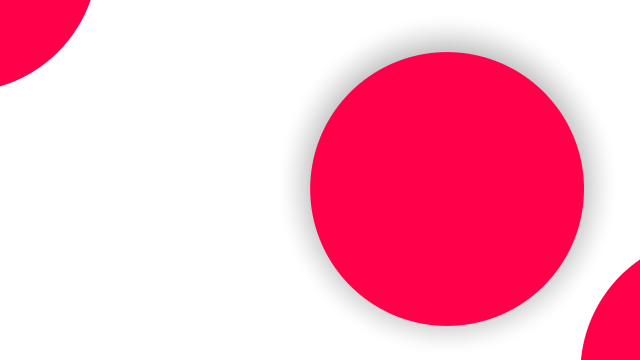
Write a Shadertoy shader that draws this background.

```glsl
// Three crimson discs on white, the largest one floating above a soft grey shadow.

// Signed distance to a circle, in units of the canvas height
float circle(vec2 p, vec2 center, float radius) {
    return length(p - center) - radius;
}

void mainImage(out vec4 fragColor, in vec2 fragCoord) {
    // Centre the layout so that it holds on other aspect ratios
    vec2 p = (fragCoord - 0.5 * iResolution.xy) / iResolution.y + vec2(0.8889, 0.5);
    float pixel = 1.0 / iResolution.y;
    float radius = 0.3803;
    vec3 crimson = vec3(1.0, 0.0, 0.285);

    // Blurred shadow, lifted slightly above the main disc
    float shadowDist = circle(p, vec2(1.2425, 0.487), radius);
    float shadow = 1.0 - smoothstep(-0.098, 0.098, shadowDist);
    vec3 color = vec3(1.0 - 0.37 * shadow);

    // Main disc and the two cropped corner discs
    float discs = circle(p, vec2(1.2419, 0.475), radius);
    discs = min(discs, circle(p, vec2(-0.1074, 1.1248), radius));
    discs = min(discs, circle(p, vec2(1.9925, -0.0347), radius));
    color = mix(color, crimson, clamp(0.5 - discs / pixel, 0.0, 1.0));

    fragColor = vec4(color, 1.0);
}
```
